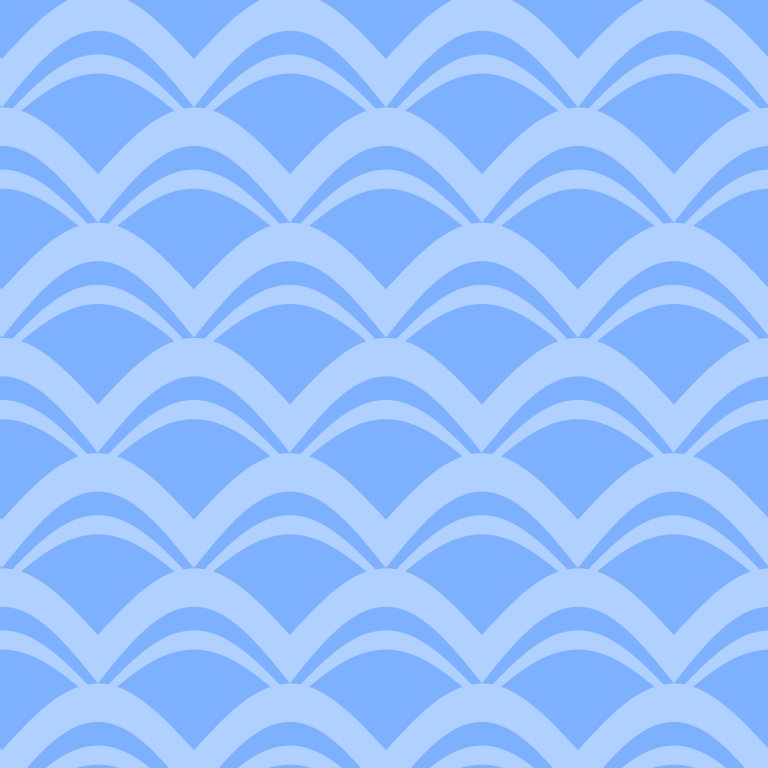
A Shadertoy shader for this pattern:

```glsl
// Overlapping wave scales: staggered rows of cosine arches, each with a thick
// crest band and a thin inner band, painted from the top row downwards so
// that every row covers the feet of the row above it.

const vec3 DEEP_BLUE = vec3(0.490, 0.690, 1.0);
const vec3 PALE_BLUE = vec3(0.690, 0.818, 1.0);

const float ARCH_WIDTH  = 0.25;             // four arches across
const float ROW_STEP    = 0.15;             // each row is half an arch out of step
const vec2  FIRST_CREST = vec2(0.0024, 0.56);

// Edges of the bands: x = depth below the crest, y = fall from middle to foot
const vec2 CREST_TOP    = vec2(0.0,    0.0868);
const vec2 CREST_BOTTOM = vec2(0.05,   0.0995);
const vec2 THIN_TOP     = vec2(0.0808, 0.0851);
const vec2 THIN_BOTTOM  = vec2(0.1058, 0.0703);

const float HALF_PI = 1.5707963;

// Coverage of the area under one arched edge; p.y is the depth below the crest
float underArch(vec2 p, vec2 edge, float pixel) {
    float angle = HALF_PI * p.x / (0.5 * ARCH_WIDTH);
    float slope = edge.y * sin(angle) * HALF_PI / (0.5 * ARCH_WIDTH);
    float depth = p.y - edge.x - edge.y * (1.0 - cos(angle));
    float dist = depth * inversesqrt(1.0 + slope * slope);
    return clamp(dist / pixel + 0.5, 0.0, 1.0);
}

void mainImage(out vec4 fragColor, in vec2 fragCoord) {
    float pixel = 1.0 / iResolution.y;
    vec2 uv = fragCoord * pixel;
    float nearestRow = floor((FIRST_CREST.y - uv.y) / ROW_STEP);
    vec3 color = DEEP_BLUE;

    // Back to front: the row above, the current row, the crest just below
    for (int i = -1; i <= 1; i++) {
        float row = nearestRow + float(i);
        float shift = 0.5 * mod(row, 2.0);
        float x = (uv.x - FIRST_CREST.x) / ARCH_WIDTH - shift;
        vec2 p = vec2((fract(x + 0.5) - 0.5) * ARCH_WIDTH,
                      FIRST_CREST.y - row * ROW_STEP - uv.y);

        color = mix(color, PALE_BLUE, underArch(p, CREST_TOP, pixel));
        color = mix(color, DEEP_BLUE, underArch(p, CREST_BOTTOM, pixel));
        color = mix(color, PALE_BLUE, underArch(p, THIN_TOP, pixel));
        color = mix(color, DEEP_BLUE, underArch(p, THIN_BOTTOM, pixel));
    }

    fragColor = vec4(color, 1.0);
}
```
